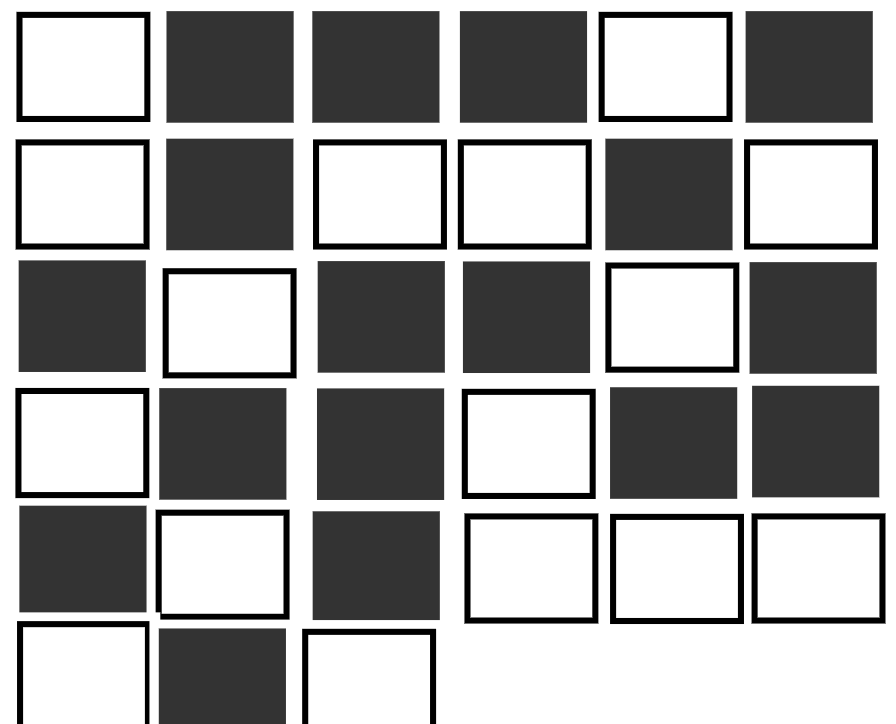
Give the GLSL for this pattern, as a Shadertoy shader.

```glsl
// A loose grid of rectangles, six across and six down, some solid grey and some
// black outlines. Each is a box distance; smooth curves per column and per row
// bend the grid, and the short last row clears a margin over the row above.
#define COLUMNS 6
#define ROWS 6
#define LAST_ROW_COUNT 3
#define CANVAS vec2(768.0, 621.0)
#define SOLID_SIZE vec2(109.0, 95.7)
#define FRAME_SIZE vec2(114.8, 94.5)
#define LINE_WIDTH 5.2
#define MARGIN vec2(8.0, 7.5)
#define SAG 5.8
#define GREY vec3(0.2)
#define INK vec3(0.0)
#define PAPER vec3(1.0)

// Horizontal centre of each column: start, slope, bend, shift of the lower half
const vec4 columnCurve[COLUMNS] = vec4[COLUMNS](
    vec4(71.5, -0.9, 0.2, 0.0),
    vec4(197.2, -0.2, 0.0, -5.6),
    vec4(322.2, 4.7, -1.2, 0.7),
    vec4(448.7, 0.9, 0.2, 0.0),
    vec4(570.5, 2.9, 0.0, -1.8),
    vec4(693.6, 1.4, 0.15, 0.0));

// Vertical centre of each row: start, slope, bend
const vec3 rowCurve[ROWS] = vec3[ROWS](
    vec3(57.4, 0.0, 0.0),
    vec3(166.8, 0.0, 0.0),
    vec3(271.2, 0.3, 0.0),
    vec3(380.0, 1.0, -0.25),
    vec3(481.6, 3.2, -0.4),
    vec3(580.0, 10.5, -3.6));

// Bit n is set where column n of the row is solid
const int solidBits[ROWS] = int[ROWS](46, 18, 45, 54, 5, 2);

float boxDistance(vec2 p, vec2 size) {
    vec2 d = abs(p) - 0.5 * size;
    return length(max(d, 0.0)) + min(max(d.x, d.y), 0.0);
}

float coverage(float d, float pixel) {
    return clamp(0.5 - d / pixel, 0.0, 1.0);
}

vec2 boxCentre(int column, int row) {
    float c = float(column), r = float(row);
    vec4 across = columnCurve[column];
    vec3 down = rowCurve[row];
    vec2 centre = vec2(dot(across, vec4(1.0, r, r * r, step(3.0, r))),
                       dot(down, vec3(1.0, c, c * c)));
    // One frame hangs below its row
    if (column == 1 && row == 2) centre.y += SAG;
    return centre;
}

void mainImage(out vec4 fragColor, in vec2 fragCoord) {
    // Canvas units with y running down from the top
    vec2 uv = fragCoord / iResolution.xy;
    vec2 p = vec2(uv.x, 1.0 - uv.y) * CANVAS;
    float pixel = CANVAS.x / iResolution.x;
    vec3 color = PAPER;

    for (int row = 0; row < ROWS; row++) {
        bool lastRow = row == ROWS - 1;
        int count = lastRow ? LAST_ROW_COUNT : COLUMNS;
        for (int column = 0; column < count; column++) {
            bool solid = ((solidBits[row] >> column) & 1) == 1;
            vec2 q = p - boxCentre(column, row);
            vec2 size = solid ? SOLID_SIZE : FRAME_SIZE;
            float d = boxDistance(q, size);

            // Blank margin around the last row
            if (lastRow) {
                float clear = boxDistance(q, size + 2.0 * MARGIN);
                color = mix(color, PAPER, coverage(clear, pixel));
            }

            // Solid block, or a frame with an empty middle
            if (!solid) d = max(d, -boxDistance(q, size - 2.0 * LINE_WIDTH));
            color = mix(color, solid ? GREY : INK, coverage(d, pixel));
        }
    }
    fragColor = vec4(color, 1.0);
}
```
